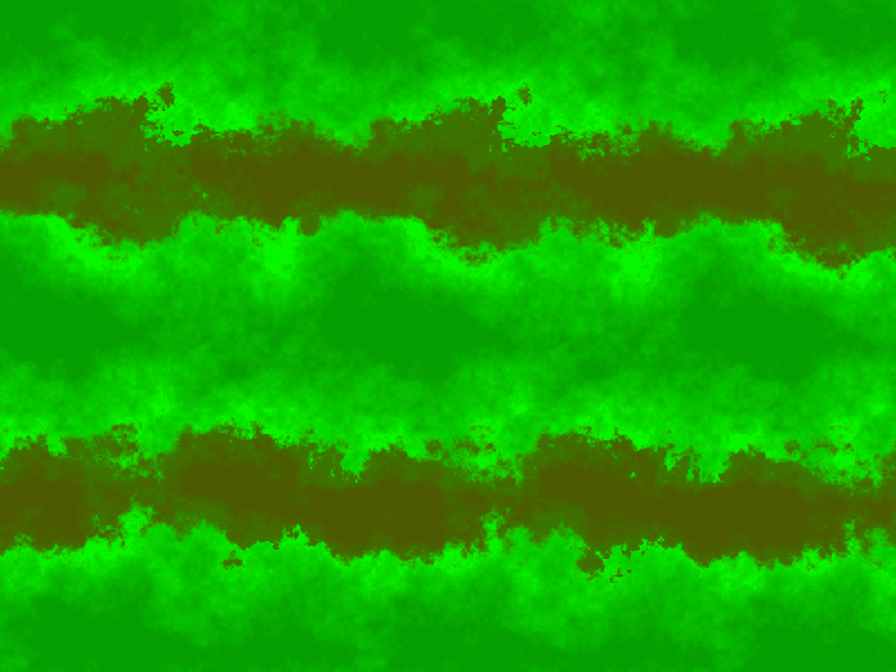
Write a WebGL 1 fragment shader that draws this pattern.

```glsl
precision highp float;
// Ragged brown bands across mottled green, with noise that repeats sideways.
uniform vec2 u_resolution;

#define BAND_PERIOD 0.472   // spacing of the bands, in canvas heights
#define BAND_CENTRE 0.262   // height of the lowest band at mid canvas
#define BAND_TILT 0.022     // drop of the bands per canvas height travelled
#define BAND_EDGE 0.31      // brown half width, as share of half a period
#define EDGE_SOFT 0.07      // mean softness of the brown border
#define TILE_WIDTH 0.533    // sideways repeat of the noise
#define TILE_CELLS 5.0      // coarsest noise cells in one tile
#define ROUGHNESS 0.74      // gain from one octave to the next
#define RAGGED 0.95         // how far noise displaces the bands
#define MOTTLE 1.5          // strength of the clouding in the green
#define DRIFT 0.08          // slow variation between repeats

float hash(vec2 p) {
  vec3 q = fract(vec3(p.xyx) * 0.1031);
  q += dot(q, q.yzx + 33.33);
  return fract((q.x + q.y) * q.z);
}

// Value noise that wraps after "cells" cells in x.
float tiledNoise(vec2 p, float cells, float seed) {
  vec2 i = floor(p);
  vec2 f = fract(p);
  f = f * f * (3.0 - 2.0 * f);
  float x0 = mod(i.x, cells);
  float x1 = mod(i.x + 1.0, cells);
  vec2 low = vec2(hash(vec2(x0, i.y) + seed), hash(vec2(x1, i.y) + seed));
  vec2 high = vec2(hash(vec2(x0, i.y + 1.0) + seed), hash(vec2(x1, i.y + 1.0) + seed));
  vec2 column = mix(low, high, f.y);
  return mix(column.x, column.y, f.x);
}

// Rough fractal sum, centred on zero.
float tiledFbm(vec2 p, float seed) {
  float cells = TILE_CELLS;
  float amplitude = 1.0;
  float sum = 0.0;
  float total = 0.0;
  for (int octave = 0; octave < 6; octave++) {
    // Shift each octave so that the lattices do not line up.
    vec2 shift = vec2(0.37, 0.61) * float(octave);
    sum += amplitude * (tiledNoise(p * cells + shift, cells, seed) - 0.5);
    total += amplitude;
    amplitude *= ROUGHNESS;
    cells *= 2.0;
    seed += 17.3;
  }
  return sum / total;
}

// Distance from the nearest band centre: 0 on it, 1 midway between bands.
float bandDistance(vec2 p) {
  float middle = 0.5 * u_resolution.x / u_resolution.y;
  float y = p.y + BAND_TILT * (p.x - middle) - BAND_CENTRE;
  return abs(fract(y / BAND_PERIOD + 0.5) - 0.5) * 2.0;
}

vec3 bandColour(float level, float mottle, float soft) {
  // Green is brightest beside the brown and darkens away from it.
  float away = clamp((level - BAND_EDGE) / (1.0 - BAND_EDGE) + mottle, 0.0, 1.0);
  vec3 green = mix(vec3(0.03, 0.96, 0.0), vec3(0.02, 0.62, 0.0), pow(away, 0.65));

  // Brown deepens towards the middle of the band.
  float depth = 1.0 - smoothstep(0.0, BAND_EDGE, level + 0.4 * mottle);
  vec3 brown = mix(vec3(0.23, 0.46, 0.0), vec3(0.30, 0.35, 0.0), depth);
  float cover = 1.0 - smoothstep(BAND_EDGE - soft, BAND_EDGE + soft, level);
  return mix(green, brown, cover);
}

void main() {
  vec2 p = gl_FragCoord.xy / u_resolution.y;
  vec2 tile = p / TILE_WIDTH;

  // Displace the bands, with a slow drift that does not repeat.
  float drift = tiledNoise(p * 2.3, 64.0, 71.0) - 0.5;
  float level = bandDistance(p) + RAGGED * tiledFbm(tile, 3.0) + DRIFT * drift;

  // Cloud the green, and let the border be crisp here and blurred there.
  float mottle = MOTTLE * tiledFbm(tile, 151.0);
  float soft = EDGE_SOFT * mix(0.4, 1.6, tiledNoise(tile * 4.0, 4.0, 43.0));
  gl_FragColor = vec4(bandColour(level, mottle, soft), 1.0);
}
```
